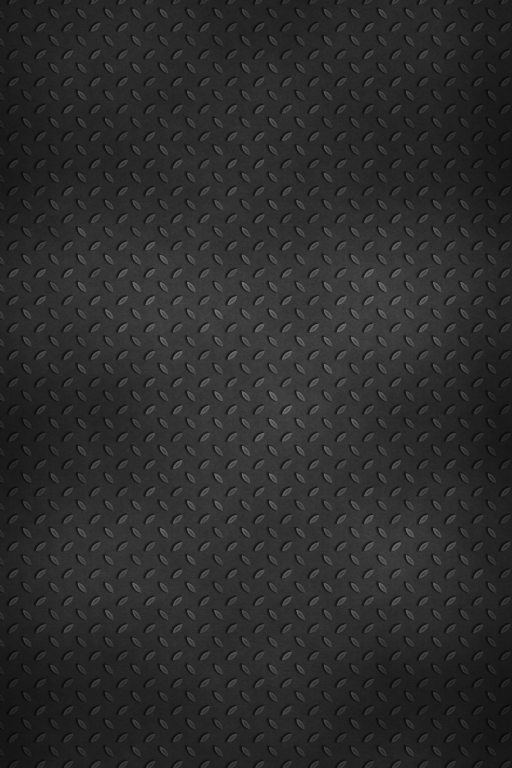
Reproduce this texture procedurally as a Shadertoy shader.

```glsl
// Dark steel tread plate: a square lattice of raised lens-shaped studs that
// alternate in lean. Each stud is a distance function with rim and shadow;
// broad light bands, a vignette and layered noise give the worn, smoky metal.

#define ROWS 28.1                      // lattice cells over the canvas height
#define STUD_HALF vec2(0.235, 0.092)   // half length and half width, in cells
#define LEAN_FALLING -0.88             // stud angles in radians
#define LEAN_RISING 0.74
#define SHADOW_SHIFT vec2(-0.060, 0.020)
#define SHADOW_DEPTH 0.55
#define RIM_GAIN 0.110
#define FACE_GAIN 0.045
#define EDGE_TONE 0.115                // plate grey at the border
#define CENTRE_TONE 0.222              // plate grey in the middle
#define SMOKE 0.34                     // strength of the cloudy wear
#define GRAIN 0.13                     // strength of the fine speckle

float hash(vec2 p) {
    return fract(sin(dot(p, vec2(127.1, 311.7))) * 43758.5453);
}

float noise(vec2 p) {
    vec2 i = floor(p), f = fract(p);
    f = f * f * (3.0 - 2.0 * f);
    return mix(mix(hash(i), hash(i + vec2(1, 0)), f.x),
               mix(hash(i + vec2(0, 1)), hash(i + vec2(1, 1)), f.x), f.y);
}

float fbm(vec2 p) {
    float sum = 0.0, amp = 0.5;
    for (int i = 0; i < 5; i++) {
        sum += amp * noise(p);
        p = mat2(1.6, 1.2, -1.2, 1.6) * p + 7.3;
        amp *= 0.5;
    }
    return sum;
}

// Lens made of two crossing arcs, long axis along x
float lensDistance(vec2 p, vec2 halfSize) {
    p = abs(p);
    float a = halfSize.x, b = halfSize.y;
    float offset = (a * a - b * b) / (2.0 * b);
    float radius = offset + b;
    bool nearTip = p.y * a < offset * (p.x - a);
    return nearTip ? length(p - vec2(a, 0.0))
                   : length(p + vec2(0.0, offset)) - radius;
}

// Rounding blunts the two tips of the lens
float studDistance(vec2 p, float angle) {
    float c = cos(angle), s = sin(angle), blunt = 0.025;
    vec2 local = vec2(c * p.x + s * p.y, c * p.y - s * p.x);
    return lensDistance(local, STUD_HALF - blunt) - blunt;
}

// Large-scale light: bright middle, dark border, mirrored side bands
float plateTone(vec2 uv, vec2 p) {
    vec2 c = uv - 0.5;
    float side = abs(c.x);
    float glow = exp(-3.2 * c.x * c.x - 5.2 * c.y * c.y);
    float bands = cos(6.2832 * (uv.y - 0.62) / 0.36);
    float tone = mix(EDGE_TONE, CENTRE_TONE, glow);
    tone *= 1.0 + 0.17 * bands * smoothstep(0.05, 0.28, side);
    tone *= 1.0 - 0.25 * smoothstep(0.34, 0.52, side);
    tone *= 1.0 + SMOKE * (fbm(p * 0.28) - 0.48);
    return tone * (1.0 + 0.5 * SMOKE * (fbm(p * 1.7 + 31.0) - 0.48));
}

void mainImage(out vec4 fragColor, in vec2 fragCoord) {
    vec2 uv = fragCoord / iResolution.xy;
    vec2 p = vec2(fragCoord.x, fragCoord.y - iResolution.y) / iResolution.y * ROWS;
    float aa = 0.6 * ROWS / iResolution.y;

    float ground = plateTone(uv, p);
    float speckle = noise(p * 19.0) + 0.6 * noise(p * vec2(9.0, 13.0) + 5.0) - 0.8;
    float tone = ground * (1.0 + GRAIN * speckle);
    float lit = ground / CENTRE_TONE;

    // Two interleaved sets of studs, half a cell apart
    for (int k = 0; k < 2; k++) {
        vec2 shift = k == 0 ? vec2(0.5, 0.0) : vec2(0.0, 0.5);
        float angle = k == 0 ? LEAN_FALLING : LEAN_RISING;
        vec2 q = fract(p + shift) - 0.5;
        vec2 id = floor(p + shift) + 53.0 * float(k);

        // Slight change of lean and wear from stud to stud
        angle += 0.07 * (hash(id) - 0.5);
        float wear = 0.75 + 0.5 * hash(id + 17.0);

        float studDist = studDistance(q, angle);
        float shadowDist = studDistance(q - SHADOW_SHIFT, angle);
        float body = 1.0 - smoothstep(-aa, aa, studDist);
        float shadow = (1.0 - smoothstep(-0.03, 0.05 + aa, shadowDist)) * (1.0 - body);
        float rim = body * (1.0 - smoothstep(0.012, 0.03 + aa, abs(studDist + 0.03)));
        float facing = 0.75 + 0.35 * clamp(dot(q, vec2(-3.0, 4.0)), -1.0, 1.0);

        tone *= 1.0 - SHADOW_DEPTH * shadow;
        tone += lit * wear * (FACE_GAIN * body + RIM_GAIN * rim * facing);
    }

    fragColor = vec4(vec3(clamp(tone, 0.0, 1.0)), 1.0);
}
```
